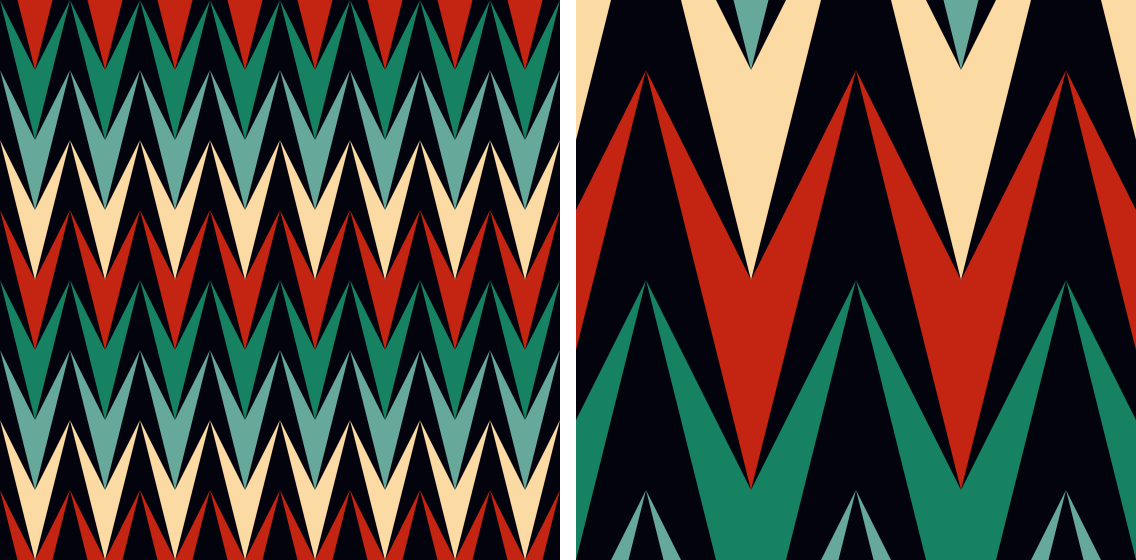
Left, the full canvas; right, a detail of the centre.
Give the GLSL for this pattern, as a WebGL 1 fragment shader.

```glsl
precision highp float;
// Rows of sharp zigzag bands on near-black, cycling green, teal, cream and red.
// Each band lies between two triangle waves that share their peaks; the lower
// wave is twice as deep, so its tips meet the valleys of the next band.

uniform vec2 u_resolution;

const float COLUMNS = 8.0;       // zigzags across
const float ROWS = 8.0;          // bands down, a multiple of the four colours
const float UPPER_DEPTH = 1.0;   // valley depth of the upper edge, in rows
const float LOWER_DEPTH = 2.0;   // tip depth of the lower edge, in rows

const vec3 GROUND = vec3(0.01, 0.01, 0.05);
const vec3 GREEN  = vec3(0.09, 0.51, 0.38);
const vec3 TEAL   = vec3(0.40, 0.66, 0.60);
const vec3 CREAM  = vec3(0.99, 0.855, 0.64);
const vec3 RED    = vec3(0.77, 0.145, 0.07);

// 0 at the peaks (whole x), 1 at the valleys halfway between
float triangleWave(float x) {
  return 1.0 - abs(2.0 * fract(x) - 1.0);
}

vec3 bandColour(float row) {
  float index = mod(row + 0.5, 4.0);
  if (index < 1.0) return GREEN;
  if (index < 2.0) return TEAL;
  if (index < 3.0) return CREAM;
  return RED;
}

// Gradient length of an edge function, to turn row offsets into distance
float edgeSlope(float depth) {
  return length(vec2(2.0 * COLUMNS * depth, ROWS));
}

// Share of a pixel on the positive side of an edge
float edgeCoverage(float dist, float pixel) {
  return clamp(dist / pixel + 0.5, 0.0, 1.0);
}

void main() {
  vec2 uv = gl_FragCoord.xy / u_resolution;
  float pixel = 1.0 / min(u_resolution.x, u_resolution.y);

  // Rows are counted downwards from the top edge
  float down = (1.0 - uv.y) * ROWS;
  float wave = triangleWave(uv.x * COLUMNS);
  float belowUpper = down - UPPER_DEPTH * wave;
  float belowLower = down - LOWER_DEPTH * wave;
  float nearestRow = floor(belowUpper);

  // Add the current band and its neighbours, so touching edges blend cleanly
  vec3 colour = GROUND;
  for (int i = -1; i <= 1; i++) {
    float row = nearestRow + float(i);
    float upper = edgeCoverage((belowUpper - row) / edgeSlope(UPPER_DEPTH), pixel);
    float lower = edgeCoverage((row - belowLower) / edgeSlope(LOWER_DEPTH), pixel);
    float coverage = max(upper + lower - 1.0, 0.0);
    colour += coverage * (bandColour(row) - GROUND);
  }

  gl_FragColor = vec4(colour, 1.0);
}
```
